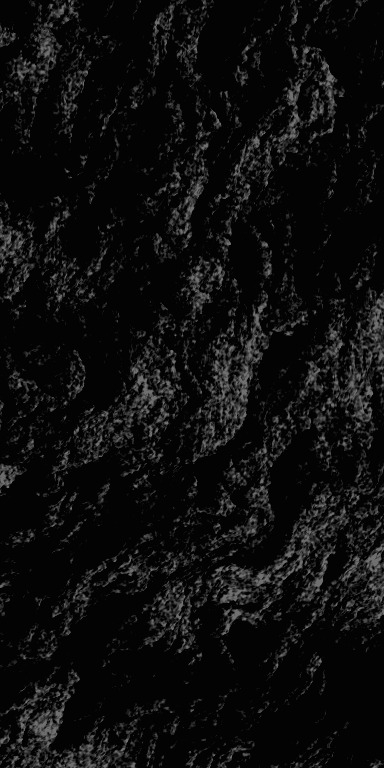
Reproduce this texture procedurally as a WebGL 1 fragment shader.

```glsl
precision highp float;
uniform vec2 u_resolution;

vec2 cornerGradient(vec2 cell) {
  vec2 k = vec2(dot(cell, vec2(127.1, 311.7)), dot(cell, vec2(269.5, 183.3)));
  return fract(sin(k) * 43758.55) * 2.0 - 1.0;
}

float gradientNoise(vec2 p) {
  vec2 cell = floor(p), f = fract(p);
  vec2 w = f * f * (3.0 - 2.0 * f);
  vec2 right = vec2(1.0, 0.0), up = vec2(0.0, 1.0);
  float bottom = mix(dot(cornerGradient(cell), f),
                     dot(cornerGradient(cell + right), f - right), w.x);
  float top = mix(dot(cornerGradient(cell + up), f - up),
                  dot(cornerGradient(cell + 1.0), f - 1.0), w.x);
  return mix(bottom, top, w.y);
}

vec2 noisePair(vec2 p) {
  return vec2(gradientNoise(p), gradientNoise(p + 31.7));
}

// Sharp ridges over three octaves, all equally steep
float ridgeHeight(vec2 p, float frequency) {
  float height = 0.0;
  for (int i = 0; i < 3; i++) {
    height -= abs(gradientNoise(p * frequency + float(i) * 17.3)) / frequency;
    frequency *= 2.0;
  }
  return height;
}

// Slope towards the light at the upper left, scaled to unit deviation
float facing(vec2 p, float frequency, float stepSize) {
  vec2 towardsLight = vec2(-0.5, 0.86) * stepSize;
  float drop = ridgeHeight(p, frequency) - ridgeHeight(p + towardsLight, frequency);
  return 1.23 * drop / stepSize;
}

// Strata lie flatter at the bottom and steeper at the top
vec2 strataSpace(vec2 p) {
  float angle = mix(0.55, 1.0, smoothstep(0.4, 1.3, p.y));
  float c = cos(angle), s = sin(angle);
  return mat2(c, -s, s, c) * (p - vec2(0.5, 0.8));
}

void main() {
  vec2 p = gl_FragCoord.xy / u_resolution.x;
  vec2 strata = strataSpace(p);

  // Jagged outlines from small broken offsets
  vec2 jagged = strata + 0.11 * noisePair(p * 4.0) + 0.04 * noisePair(p * 13.0);
  jagged += 0.018 * noisePair(p * 37.0) + 0.008 * noisePair(p * 90.0);

  // Broad lit faces, with large areas left in shadow
  float lit = 0.8 * facing(jagged * vec2(0.6, 1.0), 5.0, 0.004);
  lit += 3.5 * gradientNoise(p * 2.6 + 5.0) + 0.25 * (1.0 - p.y);

  // Rough grain and speckle, strongest where light reaches
  float grain = 0.7 * facing(strata * vec2(0.7, 1.0) + 0.3 * (jagged - strata), 38.0, 0.003);
  grain += 2.9 * (gradientNoise(p * 67.0) + gradientNoise(p * 131.0 + 9.0));
  grain *= smoothstep(-1.0, 0.8, lit);

  // Thin broken edges of cracks
  float crack = 1.0 - smoothstep(0.002, 0.014, abs(gradientNoise(jagged * 2.7 + 20.0)));
  crack *= smoothstep(0.0, 0.2, gradientNoise(p * 5.0 + 7.0));

  float light = 0.75 * lit + 0.68 * grain + 0.6 * crack;
  float grey = clamp(0.22 * light - 0.061, 0.012, 0.44);
  gl_FragColor = vec4(vec3(grey), 1.0);
}
```
